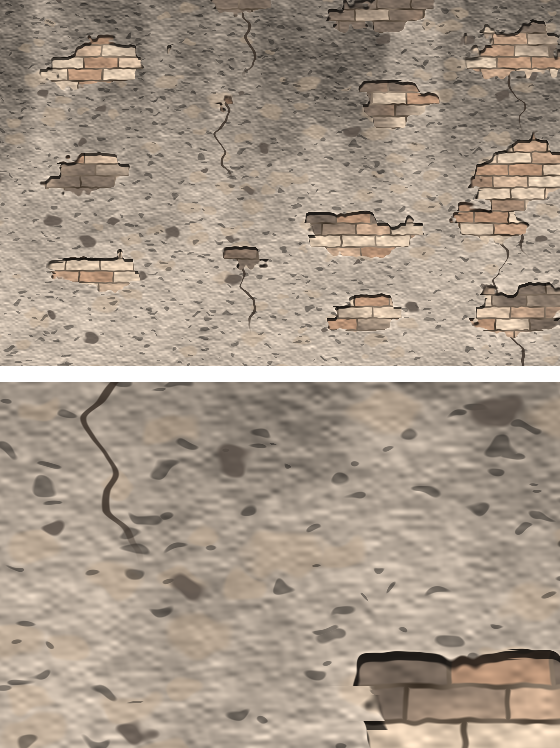
Top, the full canvas; bottom, a detail of the centre.
This texture is drawn by a WebGL 2 fragment shader. Its source:

```glsl
#version 300 es
precision highp float;
// Weathered plaster wall with broken patches that bare the brickwork behind it.
// Patches are noisy ellipses pulled towards the brick grid; pits, flakes and
// chips are cellular flecks, and cracks follow layered sines.
uniform vec2 u_resolution;
out vec4 fragColor;

const vec2 BRICK = vec2(0.094, 0.0325);
const int PATCHES = 14;

float hash(vec2 p) {
    vec3 q = fract(p.xyx * 0.1031);
    q += dot(q, q.yzx + 33.33);
    return fract((q.x + q.y) * q.z);
}

float noise(vec2 p) {
    vec2 i = floor(p), f = fract(p);
    f = f * f * (3.0 - 2.0 * f);
    float low = mix(hash(i), hash(i + vec2(1, 0)), f.x);
    float high = mix(hash(i + vec2(0, 1)), hash(i + vec2(1, 1)), f.x);
    return mix(low, high, f.y);
}

// Coverage of soft spots scattered in jittered cells
float flecks(vec2 p, vec2 cell, float share, float radius, float seed) {
    vec2 g = p / cell;
    float cover = 0.0;
    for (int y = -1; y <= 1; y++)
    for (int x = -1; x <= 1; x++) {
        vec2 id = floor(g) + vec2(x, y);
        vec2 jitter = vec2(hash(id + seed), hash(id + seed + 31.0)) - 0.5;
        float r = radius * (0.5 + hash(id + seed + 57.0));
        float spot = 1.0 - smoothstep(0.65 * r, r, length(g - id - 0.5 - 0.8 * jitter));
        cover = max(cover, spot * step(hash(id + seed + 83.0), share));
    }
    return cover;
}

// xy: place inside the brick from -0.5 to 0.5, zw: brick index
vec4 brickAt(vec2 p) {
    float row = floor(p.y / BRICK.y);
    vec2 g = p / BRICK + vec2(0.5 * mod(row, 2.0) + 0.25 * hash(vec2(row, 3.0)), 0.0);
    return vec4(fract(g) - 0.5, floor(g));
}

vec2 patchCentre(float i, float aspect) {
    vec2 spread = fract(i * vec2(0.7549, 0.5698) + vec2(0.13, 0.0));
    vec2 jitter = vec2(hash(vec2(i, 7.0)), hash(vec2(i, 19.0))) - 0.5;
    return (spread + 0.12 * jitter) * vec2(aspect, 1.0);
}

// Positive where the plaster has fallen off
float exposure(vec2 p, float aspect) {
    vec2 f = brickAt(p).xy;
    vec2 stepped = p + 0.8 * BRICK * (4.0 * f * f * f - f);
    float e = -1.0;
    for (int k = 1; k <= PATCHES; k++) {
        float i = float(k);
        vec2 c = patchCentre(i, aspect);
        float decay = 0.45 + 0.55 * smoothstep(0.0, 0.4, abs(c.x / aspect - 0.42));
        float slim = hash(vec2(i, 41.0));
        vec2 size = vec2(0.13, 0.085) * decay * mix(0.65, 1.15, hash(vec2(i, 53.0)));
        size *= vec2(mix(0.7, 1.4, slim), mix(1.4, 0.7, slim));
        vec2 d = stepped - c;
        d.y -= 0.35 * d.x * (hash(vec2(i, 67.0)) - 0.3);
        e = max(e, (1.0 - length(d / size)) * min(size.x, size.y));
    }
    return e + 0.055 * (noise(stepped * 15.0) - 0.5) + 0.014 * (noise(p * 70.0) - 0.5);
}

// Thin wandering lines running down from the patches
float cracks(vec2 p, float aspect) {
    float cover = 0.0;
    for (int k = 1; k <= PATCHES; k += 2) {
        float i = float(k);
        vec2 c = patchCentre(i, aspect);
        float path = c.x + 0.018 * sin(p.y * 23.0 + i) + 0.009 * sin(p.y * 67.0 + 2.0 * i);
        path += 0.014 * (noise(vec2(p.y * 60.0, i)) - 0.5);
        float width = 0.0035 * noise(vec2(p.y * 35.0, i + 9.0));
        float span = smoothstep(c.y - 0.23, c.y - 0.17, p.y) * (1.0 - smoothstep(c.y, c.y + 0.02, p.y));
        cover = max(cover, span * (1.0 - smoothstep(width, width + 0.002, abs(p.x - path))));
    }
    return cover;
}

// Difference of noise along the light from above
float relief(vec2 p, vec2 scale) {
    return noise(p * scale) - noise(p * scale + vec2(0.2, 0.8));
}

vec3 plaster(vec2 p) {
    vec2 w = p + 0.016 * (vec2(noise(p * 55.0), noise(p * 55.0 + 40.0)) - 0.5);
    float streak = 0.6 * noise(vec2(p.x * 8.0, p.y * 1.3)) + 0.4 * noise(vec2(p.x * 27.0, p.y * 2.5));
    float tone = mix(0.745, 0.635, smoothstep(0.15, 1.0, p.y));
    tone -= 0.2 * smoothstep(0.42, 0.75, streak) * smoothstep(0.2, 0.95, p.y);
    tone += 0.12 * (noise(p * vec2(9.0, 13.0)) - 0.5) + 0.1 * (noise(p * vec2(38.0, 60.0)) - 0.5);
    tone += 0.13 * relief(w, vec2(50.0, 105.0)) + 0.17 * relief(p, vec2(130.0, 210.0));
    vec3 col = tone * vec3(1.0, 0.925, 0.845);
    col = mix(col, vec3(0.77, 0.67, 0.56), 0.4 * flecks(w, vec2(0.08, 0.045), 0.3, 0.36, 11.0));
    col *= 1.0 - 0.38 * flecks(w, vec2(0.036, 0.015), 0.3, 0.26, 23.0);
    return mix(col, vec3(0.34, 0.30, 0.27), 0.8 * flecks(w, vec2(0.1, 0.065), 0.13, 0.2, 5.0));
}

vec3 brickwork(vec2 p) {
    vec2 w = p + 0.004 * (vec2(noise(p * 80.0), noise(p * 80.0 + 20.0)) - 0.5);
    vec4 b = brickAt(w);
    float pick = hash(b.zw + 3.0), soot = noise(p * 4.0 + 8.0);
    vec3 col = mix(vec3(0.89, 0.80, 0.70), vec3(0.73, 0.58, 0.47), smoothstep(0.3, 0.9, pick));
    col = mix(col, vec3(0.48, 0.42, 0.37), smoothstep(0.7, 1.1, 0.6 * hash(b.zw + 71.0) + soot));
    col *= 0.98 + 0.25 * (noise(p * vec2(45.0, 80.0)) - 0.5) + 0.18 * relief(p, vec2(110.0, 170.0));
    vec2 edge = (0.5 - abs(b.xy)) * BRICK;
    float joint = 1.0 - smoothstep(0.001, 0.0035, min(edge.x, edge.y));
    vec3 mortar = mix(vec3(0.20, 0.16, 0.12), vec3(0.60, 0.53, 0.46), noise(p * 28.0));
    return mix(col, mortar, joint);
}

void main() {
    float aspect = u_resolution.x / u_resolution.y;
    vec2 p = gl_FragCoord.xy / u_resolution.y;
    float e = exposure(p, aspect);
    float bare = smoothstep(-0.0015, 0.0015, e);
    // Plaster with cracks and a pale broken rim
    vec3 wall = plaster(p) * (1.0 + 0.13 * smoothstep(-0.012, 0.0, e));
    wall = mix(wall, vec3(0.2, 0.16, 0.13), 0.8 * cracks(p, aspect));
    // Bricks under the shadow of the upper rim
    float lit = smoothstep(-0.002, 0.003, exposure(p + vec2(-0.002, 0.008), aspect));
    vec3 bricks = brickwork(p) * mix(0.28, 1.0, lit);
    fragColor = vec4(mix(wall, bricks, bare), 1.0);
}
```
